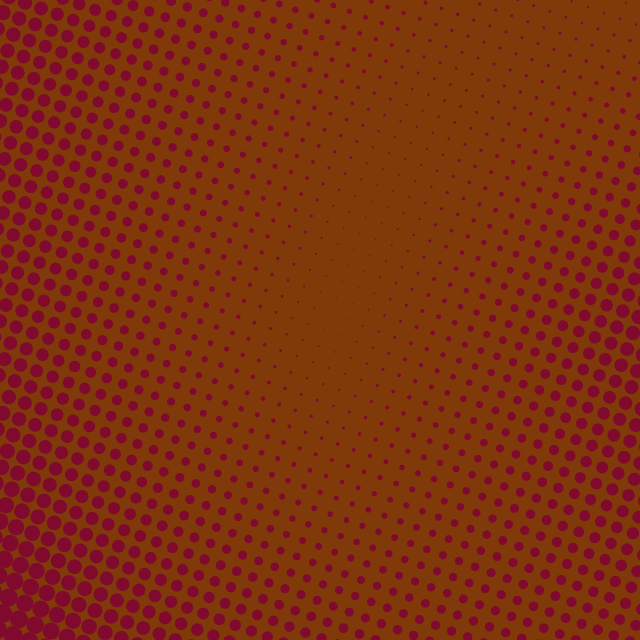
This background is drawn by a three.js fragment shader. Its source:

```glsl
// Halftone screen: crimson dots on a tilted square grid over flat brown.
// Each dot takes its radius from a smooth tone field sampled at its centre:
// a leaning valley through the middle that blends into top and bottom curves.

varying vec2 vUv;

const vec3 GROUND = vec3(0.502, 0.227, 0.039);
const vec3 INK = vec3(0.502, 0.039, 0.176);

const vec2 GRID_ORIGIN = vec2(0.4991, 0.5015);
const float SPACING = 0.02673;       // distance between dot centres
const float TILT = 0.34907;          // grid rotation, 20 degrees
const float EDGE = 0.001;            // half width of the soft dot edge
const float RADIUS_UNIT = 0.0013;    // canvas size of one tone unit

const float VALLEY_X = 0.04;         // valley position at mid height
const float VALLEY_LEAN = 0.35;      // rightward drift above mid height
const float VALLEY_SLOPE = 8.6;      // growth of tone away from the valley
const float VALLEY_FADE = 0.35;      // flattening of the slope towards the top
const float VALLEY_ROUND = 0.006;    // rounding of the valley floor

const vec3 TOP_CURVE = vec3(3.7, -4.05, 1.55);
const vec3 BOTTOM_CURVE = vec3(6.3, -2.5, 2.7);
const float TOP_BLEND = 2.0;
const float BOTTOM_BLEND = 1.4;

float quadratic(vec3 k, float x) {
  return k.x + x * (k.y + x * k.z);
}

// Dot tone at a point of the canvas.
float toneAt(vec2 uv) {
  vec2 p = uv * 2.0 - 1.0;
  float rise = max(p.y, 0.0);

  // Rounded V across the canvas, steeper at the far right
  float across = p.x - VALLEY_X - VALLEY_LEAN * rise;
  float slope = VALLEY_SLOPE * (1.0 - VALLEY_FADE * rise);
  float valley = slope * sqrt(across * across + VALLEY_ROUND)
               + 0.6 * p.x * p.x * p.x;

  // Blend towards the upper or lower border
  bool upper = p.y > 0.0;
  float border = upper ? quadratic(TOP_CURVE, p.x) : quadratic(BOTTOM_CURVE, p.x);
  float amount = pow(min(abs(p.y), 1.0), upper ? TOP_BLEND : BOTTOM_BLEND);
  return max(mix(valley, border, amount), 0.0);
}

void main() {
  // Tilted grid axes and the centre of the nearest dot
  vec2 axisU = vec2(cos(TILT), -sin(TILT));
  vec2 axisV = vec2(sin(TILT), cos(TILT));
  vec2 offset = vUv - GRID_ORIGIN;
  vec2 grid = vec2(dot(offset, axisU), dot(offset, axisV)) / SPACING;
  vec2 cell = floor(grid) + 0.5;
  vec2 centre = GRID_ORIGIN + SPACING * (cell.x * axisU + cell.y * axisV);

  // Round dot with a soft edge
  float radius = RADIUS_UNIT * toneAt(centre);
  float ink = 1.0 - smoothstep(radius - EDGE, radius + EDGE, distance(vUv, centre));
  gl_FragColor = vec4(mix(GROUND, INK, ink), 1.0);
}
```
